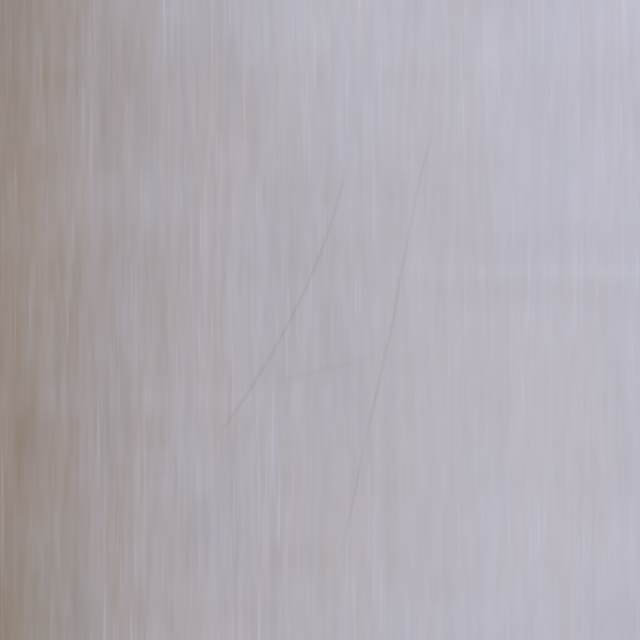
A WebGL 2 fragment shader for this texture:

```glsl
#version 300 es
precision highp float;
// Brushed metal sheet with fine vertical grain, a side shadow and faint scratches.

uniform vec2 u_resolution;
out vec4 fragColor;

float hash(vec2 p) {
    vec3 q = fract(vec3(p.xyx) * 0.1031);
    q += dot(q, q.yzx + 33.33);
    return fract((q.x + q.y) * q.z);
}

// Smooth value noise, centred on zero
float noise(vec2 p) {
    vec2 cell = floor(p), f = fract(p);
    f = f * f * (3.0 - 2.0 * f);
    float low = mix(hash(cell), hash(cell + vec2(1, 0)), f.x);
    float high = mix(hash(cell + vec2(0, 1)), hash(cell + vec2(1, 1)), f.x);
    return mix(low, high, f.y) * 2.0 - 1.0;
}

// Layers of stretched noise, from broad bands to hair-thin lines
float brushedGrain(vec2 uv) {
    float sum = 0.0;
    vec2 scale = vec2(26.0, 3.0);
    float weight = 0.040;
    for (int i = 0; i < 4; i++) {
        sum += weight * noise(uv * scale + float(i) * 17.3);
        scale *= vec2(2.0, 1.75);
        weight *= 1.12;
    }
    return sum;
}

// Sparse short glints, one candidate per tall cell
float glints(vec2 uv) {
    float sum = 0.0;
    for (int i = 0; i < 3; i++) {
        float layer = float(i);
        vec2 p = uv * vec2(95.0 + 24.0 * layer, 5.0 + 2.0 * layer) + 41.0 * layer;
        p.y += 7.0 * hash(vec2(floor(p.x), layer + 90.0));
        vec2 cell = floor(p), f = fract(p);
        float chance = hash(cell + 5.7);
        float lean = (hash(cell + 9.1) - 0.5) * 0.25;
        float across = abs(f.x - 0.5 - lean * (f.y - 0.5));
        float ends = smoothstep(0.0, 0.4, f.y) * smoothstep(1.0, 0.6, f.y);
        sum += smoothstep(0.86, 1.0, chance) * smoothstep(0.30, 0.0, across) * ends;
    }
    return sum;
}

// Soft line of given half width, fading out between two limits
float scratch(float dist, float width, float along, float from, float to) {
    float ends = smoothstep(from, from + 0.06, along) * smoothstep(to, to - 0.10, along);
    return smoothstep(width, 0.0, abs(dist)) * ends;
}

void main() {
    vec2 uv = gl_FragCoord.xy / u_resolution;

    // Broad light: shadow on the left, slight lift at the top
    float light = 1.12 - 1.3 * exp(-2.7 * uv.x);
    light += 0.13 * smoothstep(0.55, 1.0, uv.y) * smoothstep(0.0, 0.5, uv.x) - 0.02;

    // Grain, cloudy patches and weak cross bands
    float leftward = mix(1.25, 0.65, smoothstep(0.1, 0.9, uv.x));
    vec2 wavy = uv + vec2(0.0012 * noise(uv * vec2(9.0, 12.0)), 0.0);
    light += brushedGrain(wavy) * leftward * 1.15;
    light += 0.045 * noise(uv * vec2(6.0, 7.0) + 3.0);
    light += 0.030 * noise(uv * vec2(4.0, 24.0) + 8.0);
    light += 0.028 * noise(uv * vec2(85.0, 42.0) + 60.0);
    light += 0.17 * glints(wavy) * leftward;
    light += 0.05 * smoothstep(0.022, 0.0, abs(uv.y - 0.575)) * smoothstep(0.4, 0.9, uv.x);

    // One bowed scratch, one straight, one faint crossing smear
    float drop = 0.753 - uv.y;
    float bow = uv.x - (0.544 - 0.2 * drop - 0.62 * drop * drop);
    float bowSlope = 0.2 + 1.24 * drop;
    float wobble = 0.003 * noise(vec2(uv.y * 14.0, 2.0));
    float slant = uv.x - 0.54 - 0.21 * (uv.y - 0.154) + wobble;
    float cross = uv.y - 0.407 - 0.25 * (uv.x - 0.443);
    float wear = 0.75 + 0.35 * noise(uv * vec2(5.0, 16.0));
    light -= 0.21 * wear * scratch(bow / sqrt(1.0 + bowSlope * bowSlope), 0.0048, uv.y, 0.29, 0.78);
    light -= 0.19 * wear * scratch(slant, 0.0040, uv.y, 0.13, 0.84);
    light -= 0.09 * wear * scratch(cross, 0.0090, uv.x, 0.42, 0.62);

    // Warm shadow to cool highlight, with a faint drift of tint
    vec3 color = mix(vec3(0.60, 0.56, 0.54), vec3(0.73, 0.72, 0.76), light);
    color += vec3(0.003, 0.005, 0.016) * max(0.0, 4.0 * light * (1.0 - light));
    float tint = noise(uv * vec2(9.0, 5.0) + 30.0) + 0.8 * noise(uv * vec2(70.0, 7.0) + 12.0);
    color += vec3(0.005, 0.0, -0.005) * tint;

    fragColor = vec4(color, 1.0);
}
```
